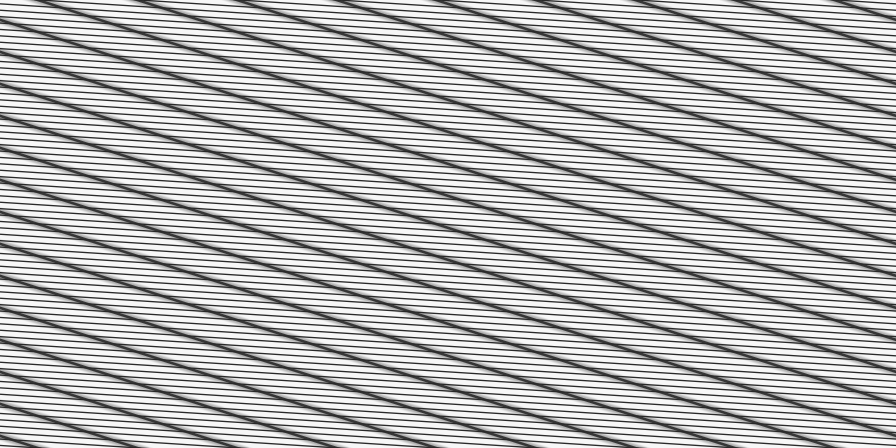
Reproduce this pattern procedurally as a WebGL 2 fragment shader.

```glsl
#version 300 es
precision highp float;

uniform vec2 u_resolution;
out vec4 outColor;

const vec2 REPEATS = vec2(9.0, 14.0);  // tiles across and down
const float HATCHES = 5.0;             // fine lines in each tile
const float DIAGONAL_PHASE = 0.38;
const float HATCH_PHASE = 0.4;

const vec3 PAPER = vec3(0.97);
const vec3 INK = vec3(0.16);

// Distance to the nearest whole number, in periods
float periodicDistance(float phase) {
  return abs(fract(phase + 0.5) - 0.5);
}

// Box-filtered share of a pixel covered by a line
float lineCoverage(float dist, float halfWidth, float pixel) {
  float overlap = halfWidth + 0.5 * pixel - dist;
  return clamp(overlap, 0.0, min(pixel, 2.0 * halfWidth)) / pixel;
}

// Parallel lines; frequency counts the periods along each canvas axis
float stripes(vec2 uv, vec2 frequency, float offset, float halfWidth, vec2 pixel) {
  float dist = periodicDistance(dot(uv, frequency) - offset);
  return lineCoverage(dist, halfWidth, length(frequency * pixel));
}

// Soft shade on both sides of each line
float flanks(vec2 uv, vec2 frequency, float offset, float inner, float outer) {
  float dist = periodicDistance(dot(uv, frequency) - offset);
  return 1.0 - smoothstep(inner, outer, dist);
}

void main() {
  vec2 pixel = 1.0 / u_resolution;
  vec2 uv = gl_FragCoord.xy * pixel;
  vec2 hatchFrequency = REPEATS * vec2(1.0, HATCHES);

  // Fine lines, falling one step per tile
  float hatch = stripes(uv, hatchFrequency, HATCH_PHASE, 0.105, pixel);

  // Heavy diagonals with grey edges
  float core = stripes(uv, REPEATS, DIAGONAL_PHASE, 0.043, pixel);
  float shade = flanks(uv, REPEATS, DIAGONAL_PHASE, 0.05, 0.19);

  float light = (1.0 - hatch) * (1.0 - 0.36 * shade) * (1.0 - 0.9 * core);
  outColor = vec4(mix(INK, PAPER, light), 1.0);
}
```
